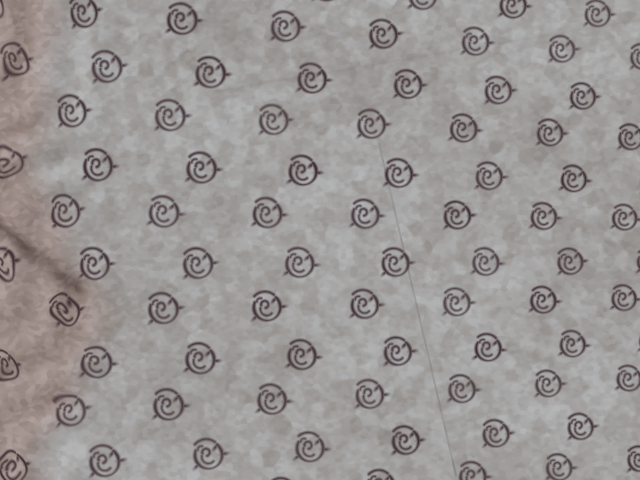
This pattern is drawn by a Shadertoy shader. Its source:

```glsl
#define INK vec3(0.18, 0.11, 0.14)
#define CLOTH_DARK vec3(0.555, 0.535, 0.52)
#define CLOTH_LIGHT vec3(0.685, 0.687, 0.69)
#define FOLD_TINT vec3(0.59, 0.49, 0.46)
#define COLUMN_STEP 0.2214
#define ROW_STEP 0.0938
#define STAGGER 0.333
#define MOTIF_RADIUS 0.031
#define STROKE 0.075
#define INK_SOFTNESS 0.07
#define PATCH_SCALE 38.0

const float PI = 3.14159;

vec2 hash2(vec2 p) {
    vec3 q = fract(p.xyx * vec3(0.1031, 0.1030, 0.0973));
    q += dot(q, q.yzx + 33.33);
    return fract((q.xx + q.yz) * q.zy);
}

// Smoothly blended cell values
float cellular(vec2 p) {
    vec2 cell = floor(p), f = fract(p);
    float sum = 0.0, total = 0.0;
    for (int y = -1; y <= 1; y++)
    for (int x = -1; x <= 1; x++) {
        vec2 o = vec2(x, y), h = hash2(cell + o);
        vec2 d = o + h - f;
        float w = exp(-9.0 * dot(d, d));
        sum += w * hash2(cell + o + 71.0).x;
        total += w;
    }
    return sum / total;
}

// Distance to an arc spanning mid - spread to mid + spread
float arc(vec2 p, float r, float mid, float spread) {
    float a = abs(mod(atan(p.y, p.x) - mid + PI, 2.0 * PI) - PI);
    float c = min(a, spread);
    return distance(length(p) * vec2(cos(a), sin(a)), r * vec2(cos(c), sin(c)));
}

float leaf(vec2 p, vec2 size, float angle) {
    float c = cos(angle), s = sin(angle);
    p = mat2(c, -s, s, c) * p;
    return (length(p / size) - 1.0) * min(size.x, size.y);
}

float segment(vec2 p, vec2 a, vec2 b) {
    vec2 d = b - a;
    return length(p - a - d * clamp(dot(p - a, d) / dot(d, d), 0.0, 1.0));
}

// Broken ring around a curled scroll, unit radius
float scrollMotif(vec2 p) {
    float swell = 0.035 * cos(2.0 * atan(p.y, p.x) - 0.6);
    float d = arc(p, 0.92, 4.9, 2.2) - STROKE - swell;
    d = min(d, arc(p - vec2(-0.15, 0.1), 1.0, 1.6, 0.75) - STROKE);
    d = min(d, arc(p - vec2(-0.16, 0.2), 0.25, 1.0, 2.3) - STROKE);
    d = min(d, arc(p - vec2(-0.02, -0.12), 0.45, 4.2, 1.3) - 0.8 * STROKE);
    d = min(d, arc(p - vec2(-0.45, 0.4), 0.25, 2.2, 0.9) - 0.8 * STROKE);
    d = min(d, leaf(p - vec2(0.5, 0.48), vec2(0.2, 0.09), 0.8));
    d = min(d, leaf(p - vec2(1.08, 0.0), vec2(0.22, 0.09), 0.1));
    return min(d, leaf(p - vec2(-0.85, -0.68), vec2(0.2, 0.08), 0.7));
}

// Printed rows on a gently bowed, receding lattice
float print(vec2 p, float pixel) {
    float ink = 0.0;
    for (int j = -1; j <= 11; j++)
    for (int i = -2; i <= 5; i++) {
        float row = float(j), odd = float(j & 1), s = float(i) + STAGGER * odd;
        float bow = row - 5.2, squeeze = max(-s - 0.5, 0.0);
        vec2 centre = vec2(
            0.340 + COLUMN_STEP * s - 0.0059 * s * s + 0.00148 * bow * bow + 0.045 * squeeze,
            0.927 - ROW_STEP * row - 0.007 * odd - (0.0156 - 0.00333 * row) * (s - 2.0));
        float radius = MOTIF_RADIUS - 0.0011 * s;
        vec2 q = (p - centre) / radius;
        if (dot(q, q) > 2.6) continue;
        // Slight turn, crumpling and fading per print
        vec2 h = hash2(vec2(i, j) + 19.0);
        float turn = 0.2 * (h.x - 0.5) + 0.35 * min(squeeze, 1.0);
        q = mat2(cos(turn), -sin(turn), sin(turn), cos(turn)) * q;
        q.x *= 1.0 + 0.4 * min(squeeze, 1.0) * h.y;
        float soft = INK_SOFTNESS + pixel / radius;
        float cover = 1.0 - smoothstep(-soft, soft, scrollMotif(q));
        ink = max(ink, cover * (0.82 + 0.18 * h.y));
    }
    return ink;
}

void mainImage(out vec4 fragColor, in vec2 fragCoord) {
    vec2 p = fragCoord / iResolution.y;
    float pixel = 1.0 / iResolution.y;

    // Crumpled left edge
    float edge = p.x + 0.025 * sin(p.y * 11.0 + 1.0) + 0.012 * sin(p.y * 31.0);
    float width = 0.1 + 0.1 * exp(-18.0 * (p.y - 0.33) * (p.y - 0.33));
    float fold = 1.0 - smoothstep(width - 0.07, width + 0.04, edge);
    vec2 cloth = p + 0.004 * fold * sin(p.yx * 70.0 + 3.0 * sin(p * 23.0));

    // Mottled weave and broad undulation
    float coarse = cellular(cloth * PATCH_SCALE);
    float fine = cellular(cloth * PATCH_SCALE * vec2(2.3, 2.9) + 17.0);
    float wave = sin(p.x * 5.0 + p.y * 9.0 + sin(p.y * 7.0)) + 0.6 * sin(p.x * 13.0 - p.y * 17.0 + 2.0);
    float tone = 0.6 + 0.55 * (coarse - 0.5) + 0.38 * (fine - 0.5) + 0.09 * wave;
    vec3 color = mix(CLOTH_DARK, CLOTH_LIGHT, clamp(tone, -0.1, 1.15));
    color = mix(color, FOLD_TINT + 0.1 * (fine - 0.5), 0.6 * fold);

    // Wrinkles and fine creases
    float ridge = sin(p.x * 48.0 - p.y * 37.0 + 3.0 * sin(p.y * 13.0 + p.x * 8.0));
    color += 0.035 * ridge * (1.0 - smoothstep(0.05, 0.33, p.x));
    float gather = segment(cloth, vec2(-0.02, 0.54), vec2(0.16, 0.4));
    color -= 0.16 * exp(-gather * gather * 3000.0);
    float seam = segment(p, vec2(0.79, 0.7), vec2(0.95, 0.01));
    color -= 0.07 * (0.4 + fine) * (1.0 - smoothstep(0.0006, 0.0015 + pixel, seam));
    float bend = segment(p, vec2(0.45, 0.81), vec2(1.34, 0.96));
    color -= 0.035 * exp(-bend * 220.0);

    // Worn ink
    float ink = print(cloth, pixel) * (0.86 + 0.14 * coarse);
    fragColor = vec4(mix(color, INK, ink), 1.0);
}
```
